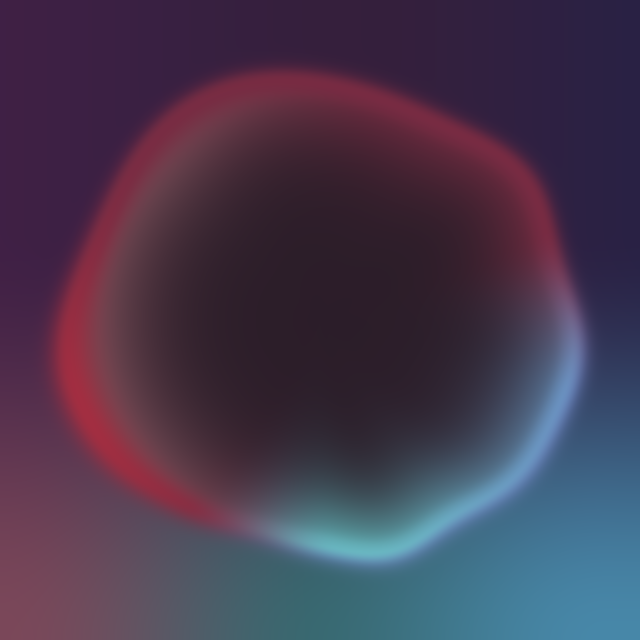
Give the GLSL for this background, as a three.js fragment shader.

```glsl
// A soft, uneven ring of light, crimson to icy blue, around a dark plum core.
// Angular bumps bend the outline; signed distance to it drives the glows,
// laid over a four-corner gradient.
varying vec2 vUv;

// Shortest distance between two angles, in degrees.
float angleGap(float a, float b) {
  return abs(mod(a - b + 180.0, 360.0) - 180.0);
}

// Soft swelling around one direction.
float bump(float angle, float centre, float width) {
  float t = angleGap(angle, centre) / width;
  return exp(-t * t);
}

float outlineRadius(float angle) {
  return 0.351
    + 0.047 * bump(angle, -8.0, 20.0)
    + 0.036 * bump(angle, 34.0, 18.0)
    + 0.038 * bump(angle, 118.0, 32.0)
    + 0.046 * bump(angle, 192.0, 25.0)
    + 0.012 * bump(angle, 217.0, 15.0)
    + 0.037 * bump(angle, -38.0, 18.0)
    + 0.028 * bump(angle, -72.0, 14.0)
    - 0.008 * bump(angle, -106.0, 12.0);
}

vec3 backdrop(vec2 p) {
  vec3 top = mix(vec3(0.25, 0.125, 0.27), vec3(0.155, 0.13, 0.27), p.x);
  top = mix(top, vec3(0.21, 0.12, 0.22), 0.7 * exp(-pow((p.x - 0.55) / 0.3, 2.0)));
  vec3 bottom = mix(vec3(0.48, 0.28, 0.35), vec3(0.22, 0.41, 0.44), smoothstep(0.0, 0.52, p.x));
  bottom = mix(bottom, vec3(0.28, 0.53, 0.66), smoothstep(0.45, 0.95, p.x));
  return mix(bottom, top, smoothstep(0.0, 0.64, p.y));
}

void main() {
  vec2 p = vUv - 0.5;
  float radius = length(p);
  float angle = degrees(atan(p.y, p.x + step(radius, 0.00001)));

  // Outer crest, and the inner rim that parts from it on the left
  float crest = outlineRadius(angle);
  float leftSide = 1.0 - smoothstep(35.0, 110.0, angleGap(angle, 180.0));
  float rim = mix(crest, min(crest, 0.35), leftSide);
  float d = radius - crest;
  float depth = max(rim - radius, 0.0);

  // Colours by direction
  float cool = 1.0 - smoothstep(34.0, 74.0, angleGap(angle, -52.0));
  float teal = bump(angle, -82.0, 36.0);
  float ember = bump(angle, 201.0, 36.0);
  vec3 warmCrest = mix(vec3(0.475, 0.17, 0.26), vec3(0.65, 0.175, 0.25), ember);
  vec3 coolCrest = mix(vec3(0.42, 0.57, 0.76), vec3(0.42, 0.73, 0.77), teal);
  coolCrest = mix(coolCrest, vec3(0.42, 0.50, 0.75), 0.8 * smoothstep(-0.005, 0.022, d));
  vec3 crestColor = mix(warmCrest, coolCrest, cool);
  vec3 warmGlow = mix(vec3(0.42, 0.165, 0.245), vec3(0.43, 0.28, 0.32), leftSide);
  vec3 coolGlow = mix(vec3(0.35, 0.46, 0.60), vec3(0.36, 0.64, 0.66), teal);
  vec3 glowColor = mix(warmGlow, coolGlow, cool);

  // Dark core lit from its rim
  float glow = exp(-pow(depth / 0.095, 1.45));
  vec3 interior = mix(vec3(0.17, 0.115, 0.16), glowColor, glow);

  // Core over backdrop, then the crest along their border
  float outside = smoothstep(-0.02, 0.025, d);
  vec3 color = mix(interior, backdrop(vUv), outside);
  float outerWidth = mix(0.023, 0.031, ember);
  float innerWidth = 0.020 + 0.5 * (crest - rim);
  float spread = d / mix(innerWidth, outerWidth, step(0.0, d));
  float strength = 0.95 - 0.25 * bump(angle, -106.0, 16.0);
  color = mix(color, crestColor, strength * exp(-spread * spread));

  gl_FragColor = vec4(color, 1.0);
}
```
